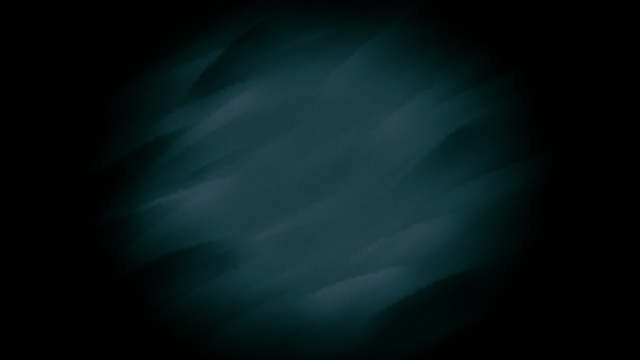
This background is drawn by a Shadertoy shader. Its source:

```glsl
// Dark teal painted backdrop: an oval glow of slanted brush strokes on black.
#define GLOW_RADII vec2(0.575, 0.51)
#define GLOW_COLOR vec3(0.13, 0.25, 0.29)
#define TONE_CURVE vec3(3.0, 1.0, 1.15)
#define FADE_START 0.45
#define FADE_END 1.18
#define BRUSH_ANGLE 0.52
#define STROKE_COUNT 36
#define STROKE_CONTRAST 0.13
#define EDGE_WOBBLE 0.16
#define GRAIN 0.035

// Centre x, centre y, angle, strength of the broad strokes
const vec4 BROAD[11] = vec4[11](
    vec4(-0.23, 0.32, 0.75, -0.26), vec4(-0.31, 0.18, 0.45, 0.16),
    vec4(-0.38, -0.08, 0.35, 0.18), vec4(-0.39, -0.25, 0.35, -0.22),
    vec4(0.24, -0.19, 0.40, 0.16), vec4(0.11, -0.32, 0.30, 0.20),
    vec4(0.30, -0.35, 0.45, -0.26), vec4(0.35, 0.05, 0.70, -0.18),
    vec4(0.28, 0.18, 0.60, 0.10), vec4(0.05, 0.47, 0.10, -0.24),
    vec4(-0.49, 0.04, 0.50, -0.24));

float hash(vec2 p) {
    vec3 q = fract(vec3(p.xyx) * 0.1031);
    q += dot(q, q.yzx + 33.33);
    return fract((q.x + q.y) * q.z);
}

float noise(vec2 p) {
    vec2 i = floor(p), f = fract(p);
    f = f * f * (3.0 - 2.0 * f);
    return mix(mix(hash(i), hash(i + vec2(1, 0)), f.x),
               mix(hash(i + vec2(0, 1)), hash(i + vec2(1, 1)), f.x), f.y);
}

float fbm(vec2 p) {
    float sum = 0.0, amp = 0.5;
    for (int i = 0; i < 4; i++) {
        sum += amp * noise(p);
        p = p * 2.03 + 17.1;
        amp *= 0.5;
    }
    return sum;
}

vec2 rotate(vec2 p, float a) {
    float c = cos(a), s = sin(a);
    return vec2(c * p.x + s * p.y, c * p.y - s * p.x);
}

// Brush mark with one crisp upper edge, a feathered lower side and soft ends
float stroke(vec2 p, float angle, vec2 size) {
    vec2 q = rotate(p, angle) / size;
    q.y += 0.3 * q.x * q.x;
    float across = smoothstep(-1.3, 0.6, q.y) * (1.0 - smoothstep(0.7, 0.95, q.y));
    return across * (1.0 - smoothstep(0.35, 1.1, abs(q.x)));
}

void mainImage(out vec4 fragColor, in vec2 fragCoord) {
    vec2 p = (fragCoord - 0.5 * iResolution.xy) / iResolution.y;
    vec2 along = rotate(p, BRUSH_ANGLE);

    // Dry bristle texture roughens the stroke outlines
    float rough = noise(p * 170.0 + 40.0) - 0.5;
    vec2 brushPos = p + 0.008 * vec2(rough, noise(p * 140.0) - 0.5);

    // Broad strokes, then scattered smaller ones
    float paint = 0.0;
    for (int i = 0; i < 11; i++) {
        vec4 b = BROAD[i];
        paint += b.w * stroke(brushPos - b.xy, b.z, vec2(0.20, 0.062));
    }
    for (int i = 0; i < STROKE_COUNT; i++) {
        float id = float(i);
        vec2 centre = (vec2(hash(vec2(id, 3.7)), hash(vec2(id, 8.2))) - 0.5) * vec2(1.2, 1.0);
        float angle = BRUSH_ANGLE + 0.4 * (hash(vec2(id, 5.1)) - 0.5);
        vec2 size = vec2(0.20, 0.045) * (0.6 + 0.7 * hash(vec2(id, 1.9)));
        float tone = STROKE_CONTRAST * (2.0 * hash(vec2(id, 6.4)) - 1.0);
        paint += tone * stroke(brushPos - centre, angle, size);
    }

    // Oval glow with an uneven brushed rim
    float streaks = fbm(along * vec2(4.0, 15.0) + 9.0) - 0.47;
    float radius = length(p / GLOW_RADII) + EDGE_WOBBLE * streaks;
    float rim = smoothstep(0.3, 0.8, radius);
    radius -= 0.3 * paint * rim;
    float glow = 1.0 - smoothstep(FADE_START, FADE_END, radius);

    // Tone, streaks and fine grain
    float grain = GRAIN * (rough + noise(p * 310.0) - 0.5);
    float level = 0.96 * glow * (1.0 + mix(0.6, 1.0, rim) * paint + 0.14 * streaks + grain);
    vec3 color = GLOW_COLOR * pow(vec3(max(level, 0.0)), TONE_CURVE);
    fragColor = vec4(color, 1.0);
}
```
